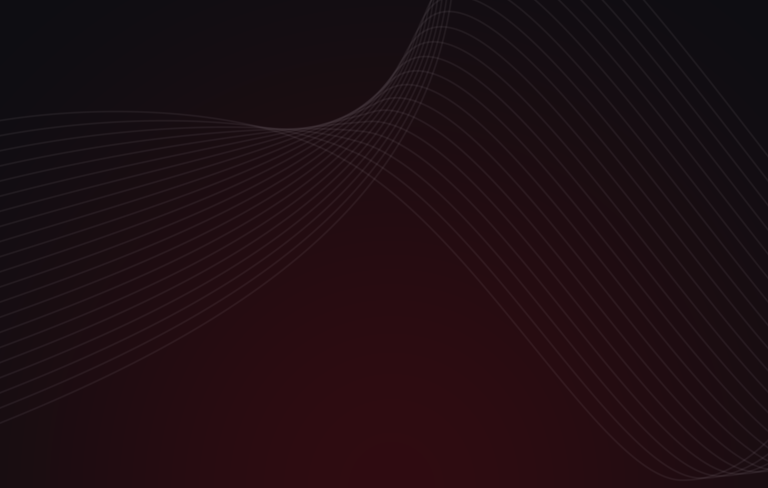
Give the GLSL for this background, as a Shadertoy shader.

```glsl
// Fine pale lines blended between two flowing curves over a dark red glow.

// Control points of the two outer curves, three joined cubics each,
// in units of the canvas height.
const vec2 FIRST[10] = vec2[10](
    vec2(0.0, 0.753), vec2(0.245, 0.792), vec2(0.541, 0.771), vec2(0.704, 0.673),
    vec2(0.980, 0.527), vec2(1.235, 0.016), vec2(1.398, 0.016),
    vec2(1.510, 0.016), vec2(1.582, 0.102), vec2(1.633, 0.163));
const vec2 LAST[10] = vec2[10](
    vec2(0.0, 0.133), vec2(0.531, 0.347), vec2(0.898, 0.612), vec2(0.931, 1.061),
    vec2(0.980, 1.776), vec2(1.837, 0.102), vec2(2.153, 0.102),
    vec2(2.265, 0.102), vec2(2.337, 0.188), vec2(2.388, 0.249));

vec2 blendPoint(int i, float blend) {
    return mix(FIRST[i], LAST[i], blend);
}

// Distance to one blended curve; x always grows along it, so bisect for x.
float curveDistance(vec2 p, float blend) {
    int start = p.x < blendPoint(3, blend).x ? 0 : p.x < blendPoint(6, blend).x ? 3 : 6;
    vec2 a = blendPoint(start, blend);
    vec2 b = blendPoint(start + 1, blend);
    vec2 c = blendPoint(start + 2, blend);
    vec2 d = blendPoint(start + 3, blend);

    // Polynomial form of the cubic
    vec2 k1 = 3.0 * (b - a);
    vec2 k2 = 3.0 * (a - 2.0 * b + c);
    vec2 k3 = d - a + 3.0 * (b - c);

    float t = 0.5;
    float stride = 0.25;
    for (int i = 0; i < 14; i++) {
        float x = a.x + t * (k1.x + t * (k2.x + t * k3.x));
        t += x < p.x ? stride : -stride;
        stride *= 0.5;
    }
    vec2 offset = p - (a + t * (k1 + t * (k2 + t * k3)));
    vec2 tangent = normalize(k1 + t * (2.0 * k2 + 3.0 * t * k3));
    return abs(offset.x * tangent.y - offset.y * tangent.x);
}

void mainImage(out vec4 fragColor, in vec2 fragCoord) {
    vec2 uv = fragCoord / iResolution.xy;
    vec2 p = fragCoord / iResolution.y;
    float pixel = 1.0 / iResolution.y;

    // Red glow rising from the bottom centre
    float reach = length(vec2((uv.x - 0.51) / 0.6, uv.y));
    float glow = 1.0 - smoothstep(0.0, 1.35, reach);
    vec3 color = mix(vec3(0.053, 0.052, 0.070), vec3(0.185, 0.045, 0.065), glow);

    // Translucent lines, brighter where they gather
    const int LINES = 21;
    for (int i = 0; i < LINES; i++) {
        float dist = curveDistance(p, float(i) / float(LINES - 1));
        float coverage = 1.0 - smoothstep(0.0, 0.0015 + pixel, dist);
        color = mix(color, vec3(0.75, 0.70, 0.74), 0.085 * coverage);
    }

    fragColor = vec4(color, 1.0);
}
```
